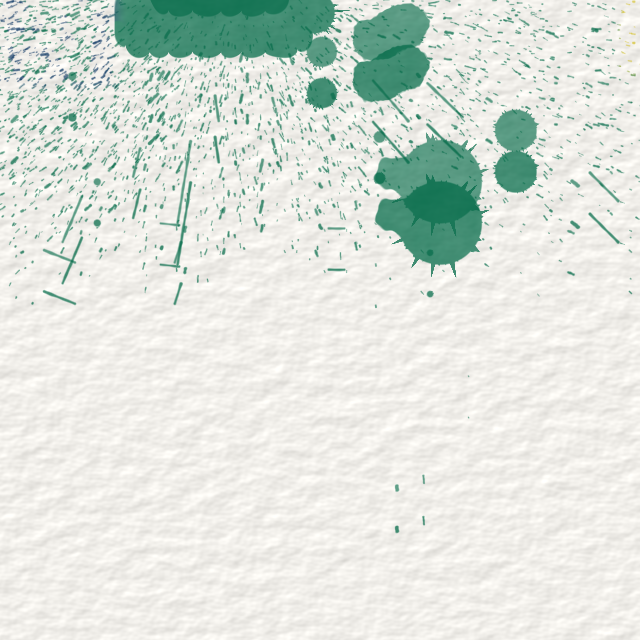
Reproduce this background procedurally as a Shadertoy shader.

```glsl
// Green ink splatter, stamped twice, on the upper half of embossed white paper.
#define PAPER vec3(0.945, 0.937, 0.918)
#define INK vec3(0.0, 0.41, 0.275)
#define BLUE_INK vec3(0.03, 0.20, 0.38)
#define YELLOW_INK vec3(0.82, 0.74, 0.12)
#define STAMP_SHIFT vec2(0.0, 0.0645)
#define STAMP_ALPHA vec2(0.63, 0.73)
#define SPRAY_ORIGIN vec2(0.37, 1.1)
#define PAPER_RELIEF 0.13
#define STROKE_WIDTH 0.0019

// Long flicks: start and end points
const vec4 FLICKS[12] = vec4[12](
    vec4(.298, .779, .277, .648), vec4(.128, .693, .098, .622),
    vec4(.069, .609, .117, .590), vec4(.251, .651, .280, .648),
    vec4(.514, .643, .538, .643), vec4(.583, .874, .638, .811),
    vec4(.668, .870, .720, .820), vec4(.922, .730, .966, .686),
    vec4(.283, .621, .273, .590), vec4(.219, .768, .208, .724),
    vec4(.336, .850, .342, .811), vec4(.796, .824, .820, .796));

// Round drops: centre and radius
const vec3 DROPS[6] = vec3[6](
    vec3(.503, .919, .0235), vec3(.806, .796, .0325), vec3(.593, .786, .0090),
    vec3(.672, .605, .0050), vec3(.152, .716, .0055), vec3(.113, .881, .0065));

vec2 hash2(vec2 p) {
    vec3 q = fract(p.xyx * vec3(.1031, .1030, .0973));
    q += dot(q, q.yzx + 33.33);
    return fract((q.xx + q.yz) * q.zy);
}

float cornerGrad(vec2 cell, vec2 offset) {
    float a = 6.2832 * hash2(cell).x;
    return dot(vec2(cos(a), sin(a)), offset);
}

float gradNoise(vec2 p) {
    vec2 i = floor(p), f = fract(p), e = vec2(1, 0);
    vec2 u = f * f * f * (f * (f * 6. - 15.) + 10.);
    return 1.4 * mix(
        mix(cornerGrad(i, f), cornerGrad(i + e, f - e), u.x),
        mix(cornerGrad(i + e.yx, f - e.yx), cornerGrad(i + 1., f - 1.), u.x), u.y);
}

float paperHeight(vec2 p) {
    p = p * vec2(24, 38) + 7.;
    return gradNoise(p) + .5 * gradNoise(p * 2.1 + 19.) + .22 * gradNoise(p * 4.3 + 41.);
}

float capsule(vec2 p, vec2 a, vec2 b) {
    vec2 ab = b - a;
    return length(p - a - ab * clamp(dot(p - a, ab) / dot(ab, ab), 0., 1.));
}

// Disc with thin radial spikes
float spikyDisc(vec2 p, vec2 centre, float radius, float spike, float seed) {
    vec2 q = p - centre;
    float n = max(gradNoise(q / max(length(q), 1e-4) * 9. + seed), 0.);
    return length(q) - radius - spike * n * n * 2.5;
}

float smoothMin(float a, float b, float k) {
    float h = max(k - abs(a - b), 0.) / k;
    return min(a, b) - h * h * k * .25;
}

float sprayDensity(vec2 p) {
    vec2 corner = p - vec2(.1, .95);
    float d = .62 * smoothstep(.56, .92, p.y) + .4 * exp(-25. * dot(corner, corner));
    return d * mix(1., .55, smoothstep(.45, .8, p.x)) * step(.585, p.y);
}

// Droplets stretched away from the spray origin, in three sizes
float spray(vec2 p) {
    float d = 1.;
    for (int layer = 0; layer < 3; layer++) {
        float size = .034 / (1. + .6 * float(layer));
        vec2 home = floor(p / size);
        for (int k = 0; k < 9; k++) {
            vec2 cell = home + vec2(k % 3, k / 3) - 1.;
            vec2 rnd = hash2(cell + 57. * float(layer) + 11.);
            vec2 pick = hash2(cell + 31. * float(layer) + 203.);
            vec2 c = (cell + rnd) * size;
            if (pick.x > sprayDensity(c)) continue;
            vec2 away = normalize(c - SPRAY_ORIGIN);
            away += (rnd.x - .5) * .7 * vec2(-away.y, away.x);
            vec2 reach = away * size * (.03 + .24 * pick.y * pick.y);
            float radius = size * mix(.025, .085, rnd.y * rnd.y);
            d = min(d, capsule(p, c - reach, c + reach) - radius);
        }
    }
    return d;
}

// Signed distance to one stamp; the second has a wider top blot
float splat(vec2 p, float second) {
    // Top blot with a scalloped rim
    float lobes = .010 * sqrt(abs(sin(p.x * 82. + 2. * gradNoise(p * 13.))));
    vec2 q = abs(p - vec2(.343 - .008 * second, 1.1)) - vec2(.104 + .042 * second, .116) + .03;
    float d = length(max(q, 0.)) + min(max(q.x, q.y), 0.) - .03 - lobes;
    d = min(d, spikyDisc(p, vec2(.49, 1.045), .033, .022, 4.));

    // Main burst and its side lobe
    float burst = spikyDisc(p, vec2(.688, .716), .065, .018, 17.);
    float lobe = capsule(p, vec2(.613, .729), vec2(.66, .718)) - .026;
    d = min(d, smoothMin(burst, lobe + .004 * gradNoise(p * 55.), .012));

    // Upper twin-lobed blot
    float blot = capsule(p, vec2(.583, .939), vec2(.634, .959)) - .034;
    d = min(d, blot + .006 * gradNoise(p * 32.) + .002 * gradNoise(p * 130.));

    for (int i = 0; i < 6; i++)
        d = min(d, spikyDisc(p, DROPS[i].xy, DROPS[i].z, DROPS[i].z * .13, float(i) * 23.));
    float rough = STROKE_WIDTH * (1. + .5 * gradNoise(p * 70.));
    for (int i = 0; i < 12; i++)
        d = min(d, capsule(p, FLICKS[i].xy, FLICKS[i].zw) - rough);
    return min(d, spray(p) + .0008 * gradNoise(p * 180.));
}

void mainImage(out vec4 fragColor, in vec2 fragCoord) {
    vec2 p = fragCoord / iResolution.xy;
    float edge = 1. / iResolution.y;

    // Paper lit from the upper left
    float relief = paperHeight(p) - paperHeight(p + vec2(-.0025, .003));
    vec3 color = PAPER + PAPER_RELIEF * relief;

    // Stray blue and yellow flecks at the top corners
    float tint = smoothstep(.0, .15, gradNoise(p * 28. + 5.));
    vec3 ink = mix(INK, BLUE_INK, tint * smoothstep(.20, .16, p.x) * smoothstep(.84, .88, p.y));
    ink = mix(ink, YELLOW_INK, smoothstep(.96, .975, p.x) * smoothstep(.87, .90, p.y));

    // Two translucent stamps
    float wash = 1. + .04 * gradNoise(p * 22.) + .02 * gradNoise(p * 90.);
    float first = smoothstep(edge, -edge, splat(p, 0.));
    float second = smoothstep(edge, -edge, splat(p + STAMP_SHIFT, 1.));
    color = mix(color, ink, first * STAMP_ALPHA.x * wash);
    color = mix(color, ink, second * STAMP_ALPHA.y * wash);
    fragColor = vec4(color, 1.);
}
```
